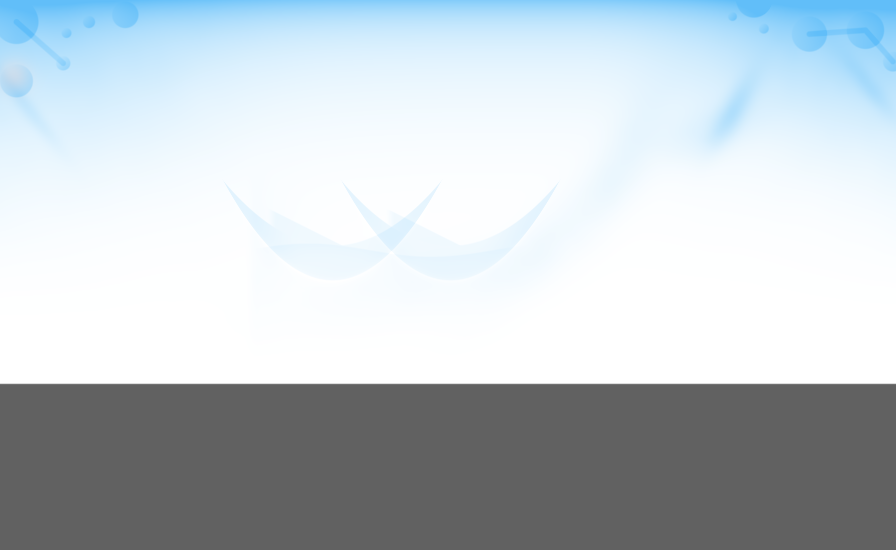
This background is drawn by a WebGL 2 fragment shader. Its source:

```glsl
#version 300 es
precision highp float;
// Pale blue sky fading to white above a flat grey band, with glassy
// molecules in the top corners and two overlapping translucent bowls.
// Tints add up as one "blue depth", which is turned into colour at the end.
uniform vec2 u_resolution;
out vec4 outColor;

const float ASPECT = 1.6306;

float hash(vec2 p) {
    return fract(sin(dot(p, vec2(127.1, 311.7))) * 43758.5453);
}

float noise(vec2 p) {
    vec2 i = floor(p), f = fract(p);
    f = f * f * (3.0 - 2.0 * f);
    return mix(mix(hash(i), hash(i + vec2(1, 0)), f.x),
               mix(hash(i + vec2(0, 1)), hash(i + vec2(1, 1)), f.x), f.y);
}

float clouds(vec2 p) {
    float sum = 0.0, amp = 0.5;
    for (int i = 0; i < 4; i++) {
        sum += amp * noise(p);
        p = p * 2.03 + 7.1;
        amp *= 0.5;
    }
    return sum;
}

// Soft elliptical spot, turned by an angle
float glow(vec2 p, vec2 center, vec2 size, float angle) {
    float c = cos(angle), s = sin(angle);
    vec2 d = mat2(c, -s, s, c) * (p - center) / size;
    return exp(-dot(d, d));
}

float segment(vec2 p, vec2 a, vec2 b) {
    vec2 d = b - a;
    return length(p - a - d * clamp(dot(p - a, d) / dot(d, d), 0.0, 1.0));
}

// Blue depth of the sky: a dark top strip, bluer towards both corners
float sky(vec2 p) {
    float d = 1.0 - p.y;
    float strip = 0.38 * exp(-d / 0.042) + 0.11 * exp(-d * d / 0.045);
    float left = 0.17 * exp(-p.x * p.x / 0.13) * exp(-d * d / 0.07);
    float right = 0.24 * smoothstep(1.05, 1.6, p.x) * exp(-d * d / 0.045);
    float sides = 0.05 * (exp(-p.x / 0.22) + exp((p.x - ASPECT) / 0.2));
    float wisps = 0.65 + 0.7 * clouds(p * vec2(5.0, 4.0));
    return strip + (left + right + sides * smoothstep(0.6, 0.2, d)) * wisps;
}

// Blue depth of the two bowls, each lying between two parabolas
float bowls(vec2 p, float px) {
    float depth = 0.0;
    for (int i = 0; i < 2; i++) {
        float x = p.x - 0.605 - 0.215 * float(i);
        float upper = p.y - 0.553 - 3.0 * x * x;
        float lower = p.y - 0.490 - 4.6 * x * x;
        float inside = smoothstep(px, -px, upper) * smoothstep(-px, px, lower);
        depth += inside * (0.045 + 0.05 * smoothstep(0.05, 0.18, abs(x)));
        // bright lower rim
        depth -= 0.025 * exp(-abs(lower) / 0.006) * smoothstep(0.2, 0.1, abs(x));
        // pale facet falling from the left tip of each bowl
        float facet = 0.615 - 0.5 * (x + 0.105) - p.y;
        depth += 0.05 * smoothstep(-px, px, facet) * smoothstep(-px, px, upper)
               * smoothstep(-0.12, -0.1, x) * smoothstep(0.07, 0.05, x);
    }
    // shared fold across the middle
    float fold = 0.545 + 0.012 * sin(p.x * 14.0) - p.y;
    depth += 0.035 * smoothstep(-px, px, fold) * exp(-max(fold, 0.0) / 0.03)
           * smoothstep(0.46, 0.5, p.x) * smoothstep(0.97, 0.88, p.x);
    return depth;
}

// Hazy veils and leaf-like streaks
float veils(vec2 p) {
    float depth = 0.04 * glow(p, vec2(1.0, 0.56), vec2(0.16, 0.05), 0.75);
    depth += 0.05 * glow(p, vec2(1.14, 0.72), vec2(0.12, 0.045), 1.1);
    depth += 0.03 * glow(p, vec2(0.75, 0.48), vec2(0.2, 0.06), 0.2);
    depth += 0.025 * smoothstep(0.445, 0.47, p.x) * exp(-max(p.x - 0.46, 0.0) / 0.05)
           * smoothstep(0.33, 0.5, p.y) * smoothstep(0.72, 0.6, p.y);
    depth += 0.13 * glow(p, vec2(1.335, 0.8), vec2(0.075, 0.022), 1.05);
    depth += 0.06 * glow(p, vec2(1.29, 0.76), vec2(0.09, 0.04), 0.4);
    depth += 0.10 * glow(p, vec2(1.58, 0.845), vec2(0.07, 0.017), -0.9);
    depth += 0.08 * glow(p, vec2(0.045, 0.81), vec2(0.09, 0.014), -0.9);
    return depth * (0.6 + 0.8 * clouds(p * 9.0));
}

// Corner molecules: x and y are the center, z the radius
float molecules(vec2 p, float px) {
    vec3 balls[12] = vec3[](
        vec3(0.03, 0.96, 0.040), vec3(0.228, 0.973, 0.024), vec3(0.162, 0.96, 0.011),
        vec3(0.121, 0.94, 0.009), vec3(0.115, 0.885, 0.013), vec3(0.03, 0.853, 0.030),
        vec3(1.473, 0.938, 0.032), vec3(1.372, 1.0, 0.032), vec3(1.575, 0.945, 0.034),
        vec3(1.39, 0.948, 0.009), vec3(1.333, 0.97, 0.008), vec3(1.625, 0.888, 0.018));
    float bond = min(segment(p, balls[0].xy, balls[4].xy), segment(p, balls[6].xy, balls[8].xy));
    bond = min(bond, segment(p, balls[8].xy, balls[11].xy));
    float depth = 0.10 * smoothstep(0.005 + px, 0.005 - px, bond);
    for (int i = 0; i < 12; i++) {
        vec2 d = (p - balls[i].xy) / balls[i].z;
        float soft = px / balls[i].z;
        float shade = 0.06 + 0.09 * clamp(dot(d, vec2(0.5, -0.7)) + 0.3, -0.5, 1.0);
        depth += shade * smoothstep(1.0 + soft, 1.0 - soft, length(d));
    }
    return depth;
}

void main() {
    vec2 p = gl_FragCoord.xy / u_resolution * vec2(ASPECT, 1.0);
    float px = 1.0 / u_resolution.y;
    float depth = sky(p) + bowls(p, px) + veils(p) + molecules(p, px);
    vec3 color = 1.0 - clamp(depth, 0.0, 0.62) * vec3(1.0, 0.41, 0.04);
    color += vec3(0.10, -0.01, -0.06) * glow(p, vec2(0.025, 0.86), vec2(0.03), 0.0);
    color = mix(vec3(0.38), color, smoothstep(-px, px, p.y - 0.302));
    outColor = vec4(color, 1.0);
}
```
